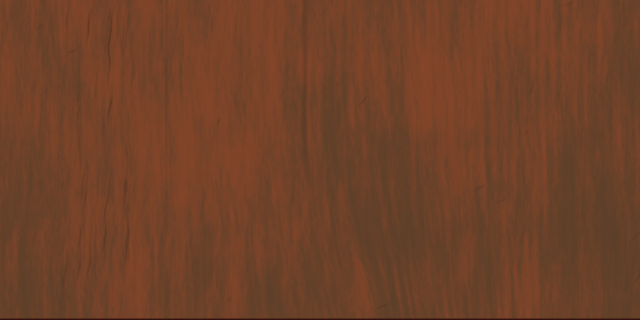
Write a WebGL 1 fragment shader that draws this texture.

```glsl
precision highp float;
// Reddish brown stained wood with vertical grain, cloudy stain and fine cracks.
uniform vec2 u_resolution;

const vec3 DARK_STAIN = vec3(0.35, 0.245, 0.16);
const vec3 RED_STAIN = vec3(0.55, 0.275, 0.16);
const vec3 CRACK_COLOR = vec3(0.27, 0.18, 0.13);
const vec3 EDGE_COLOR = vec3(0.20, 0.07, 0.06);

float hash(vec2 p) {
  return fract(sin(dot(p, vec2(127.1, 311.7))) * 43758.5453);
}

// Cellular noise: scattered cell values blended by distance, centred on zero.
float cells(vec2 p, float seed) {
  vec2 base = floor(p);
  float total = 0.0;
  float weights = 0.0;
  for (int j = -1; j <= 1; j++) {
    for (int i = -1; i <= 1; i++) {
      vec2 id = base + vec2(float(i), float(j));
      vec2 key = id + seed;
      vec2 site = id + vec2(hash(key), hash(key + 41.3));
      float near = 1.0 - smoothstep(0.0, 1.4, length(p - site));
      float weight = near * near + 0.0001;
      total += weight * hash(key + 17.9);
      weights += weight;
    }
  }
  return total / weights - 0.5;
}

// Soft round patch of the given radius.
float patchAt(vec2 p, vec2 center, vec2 radius) {
  vec2 d = (p - center) / radius;
  return exp(-dot(d, d));
}

// Segment that thins out towards both ends.
float taperedLine(vec2 p, vec2 center, vec2 halfSpan, float width, float soft) {
  vec2 d = p - center;
  float along = clamp(dot(d, halfSpan) / dot(halfSpan, halfSpan), -1.0, 1.0);
  float gap = length(d - halfSpan * along);
  return (1.0 - along * along) * (1.0 - smoothstep(0.0, width + soft, gap));
}

// Broad light and dark areas of the stain.
float stain(vec2 p) {
  float tone = 0.48 + 0.16 * (p.y - 0.5);
  tone -= 0.26 * smoothstep(1.55, 2.0, p.x);
  tone -= 0.12 * (1.0 - smoothstep(0.0, 0.45, p.x));
  tone -= 0.20 * patchAt(p, vec2(1.22, 0.36), vec2(0.20, 0.22));
  tone -= 0.16 * patchAt(p, vec2(0.85, 0.08), vec2(0.20, 0.16));
  tone -= 0.14 * patchAt(p, vec2(1.75, 0.15), vec2(0.20, 0.30));
  tone += 0.18 * patchAt(p, vec2(1.42, 0.76), vec2(0.22, 0.22));
  tone += 0.16 * patchAt(p, vec2(0.72, 0.62), vec2(0.28, 0.45));
  tone += 0.26 * cells(p * vec2(5.0, 3.0), 3.0);
  return tone + 0.30 * cells(p * vec2(14.0, 8.0), 11.0);
}

// Bends the fibres gently, with a stronger lean low on the right.
vec2 bendGrain(vec2 p) {
  float fall = 1.0 - p.y;
  float lean = 0.10 * fall * fall * exp(-pow((p.x - 1.2) / 0.3, 2.0));
  float sway = 0.004 * sin(p.y * 6.0 + p.x * 5.0) + 0.0015 * sin(p.y * 17.0 - p.x * 9.0);
  return vec2(p.x - lean + sway, p.y);
}

// Streaks, fine broken fibres and faint growth bands.
float grain(vec2 g) {
  float tone = 0.34 * cells(g * vec2(26.0, 3.0), 23.0);
  tone += 0.38 * cells(g * vec2(70.0, 7.0), 37.0);
  tone += 0.34 * cells(g * vec2(150.0, 22.0), 53.0);
  tone += 0.24 * cells(g * vec2(230.0, 75.0), 71.0);
  float bandZone = smoothstep(0.95, 1.15, g.x) * (1.0 - smoothstep(1.65, 1.9, g.x));
  float wander = 5.0 * cells(g * vec2(9.0, 1.5), 83.0);
  float strength = max(0.0, 0.08 + 0.20 * cells(g * vec2(9.0, 6.0), 61.0));
  return tone + bandZone * strength * sin(g.x * 185.0 + wander);
}

// Upright cracks gathered on the left, and a few slanted scratches.
float cracks(vec2 p, float soft) {
  float mark = 0.0;
  vec2 bent = p + vec2(0.004 * sin(p.y * 23.0) + 0.002 * sin(p.y * 61.0), 0.0);
  float broken = clamp(0.75 + 1.6 * cells(p * vec2(30.0, 26.0), 97.0), 0.0, 1.0);
  for (int i = 0; i < 30; i++) {
    float n = float(i);
    vec2 center = vec2(0.19 + 0.24 * hash(vec2(n, 1.0)), 0.12 + 0.88 * hash(vec2(n, 2.0)));
    float reach = 0.04 + 0.14 * hash(vec2(n, 3.0));
    float tilt = 0.02 + 0.10 * hash(vec2(n, 4.0));
    float depth = 0.2 + 0.35 * hash(vec2(n, 5.0));
    mark = max(mark, depth * taperedLine(bent, center, reach * vec2(tilt, 1.0), 0.003, soft));
  }
  for (int i = 0; i < 16; i++) {
    float n = float(i) + 70.0;
    vec2 center = vec2(2.0 * hash(vec2(n, 1.0)), hash(vec2(n, 2.0)));
    float angle = 0.3 + 1.3 * hash(vec2(n, 3.0));
    vec2 span = (0.01 + 0.02 * hash(vec2(n, 4.0))) * vec2(cos(angle), sin(angle));
    mark = max(mark, 0.3 * taperedLine(bent, center, span, 0.003, soft));
  }
  return mark * broken;
}

// Keeps extreme tones within the range of the stain.
float softLimit(float tone) {
  float d = (tone - 0.46) / 0.48;
  return 0.46 + 0.48 * d / sqrt(1.0 + d * d);
}

void main() {
  vec2 p = gl_FragCoord.xy / u_resolution.y;
  float pixel = 1.0 / u_resolution.y;
  vec2 g = bendGrain(p);
  vec3 color = mix(DARK_STAIN, RED_STAIN, softLimit(stain(p) + grain(g)));

  // Cracks and the two long seams between boards.
  float mark = cracks(p, pixel);
  mark = max(mark, 0.32 * taperedLine(g, vec2(0.95, 0.85), vec2(0.002, 0.5), 0.009, pixel));
  mark = max(mark, 0.2 * taperedLine(p, vec2(0.52, 0.8), vec2(0.0, 0.6), 0.003, pixel));
  color = mix(color, CRACK_COLOR, mark);

  // Shadowed lower edge.
  color = mix(EDGE_COLOR, color, smoothstep(0.002, 0.004 + pixel, p.y));
  gl_FragColor = vec4(color, 1.0);
}
```
